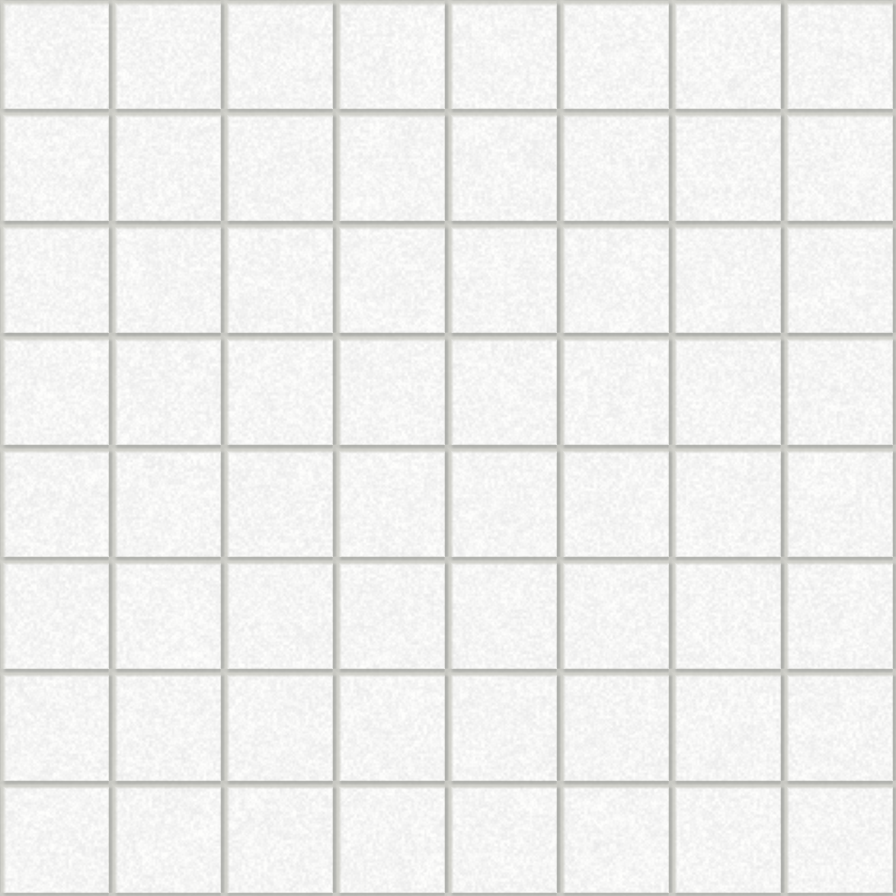
Write a WebGL 1 fragment shader that draws this texture.

```glsl
precision highp float;
// Square white ceramic tiles with fine grain and softly shadowed grey grout.

uniform vec2 u_resolution;

const float TILES = 8.0;
const float GRAIN_CELLS = 280.0;
const vec3 TILE_LIGHT = vec3(0.995, 0.995, 0.99);
const vec3 TILE_DARK = vec3(0.915, 0.915, 0.915);
const vec3 GROUT = vec3(0.82, 0.82, 0.795);
const vec3 SHADOW = vec3(0.675, 0.68, 0.665);

float hash(vec2 p) {
    vec3 q = fract(vec3(p.xyx) * 0.1031);
    q += dot(q, q.yzx + 33.33);
    return fract((q.x + q.y) * q.z);
}

float valueNoise(vec2 p) {
    vec2 cell = floor(p);
    vec2 f = fract(p);
    f = f * f * (3.0 - 2.0 * f);
    float low = mix(hash(cell), hash(cell + vec2(1.0, 0.0)), f.x);
    float high = mix(hash(cell + vec2(0.0, 1.0)), hash(cell + 1.0), f.x);
    return mix(low, high, f.y);
}

// Band with a crisp leading edge and a soft trailing edge.
float band(float d, float start, float fadeStart, float fadeEnd, float soft) {
    float lead = smoothstep(start - soft, start + soft, d);
    return lead * (1.0 - smoothstep(fadeStart, fadeEnd, d));
}

// Returns grout coverage in x and shadow strength in y for one axis.
vec2 groutLine(float position, float seed, float soft) {
    float line = floor(position + 0.5);
    float d = position - line;
    float vary = hash(vec2(line, seed));
    float extent = mix(0.062, 0.050, line / TILES) + 0.006 * (vary - 0.5);
    float cover = band(d, -0.030, 0.018, extent, soft);
    float shade = band(d, -0.030, -0.014, 0.018, soft);
    return vec2(cover, shade * mix(0.8, 1.0, vary));
}

// Fine surface grain with faint broad mottling.
float grain(vec2 uv) {
    float fine = valueNoise(uv * GRAIN_CELLS);
    float finer = valueNoise(uv * GRAIN_CELLS * 1.7 + 41.0);
    float broad = valueNoise(uv * 60.0 + 17.0);
    return 0.56 * fine + 0.32 * finer + 0.12 * broad;
}

void main() {
    vec2 uv = gl_FragCoord.xy / u_resolution;
    vec2 grid = vec2(uv.x, 1.0 - uv.y) * TILES;
    vec2 soft = max(vec2(0.008), 0.5 * TILES / u_resolution);

    // Glazed tile faces
    float speckle = clamp((grain(uv) - 0.5) * 1.25 + 0.6, 0.0, 1.0);
    vec3 color = mix(TILE_DARK, TILE_LIGHT, speckle);

    // Grout, shaded beside each tile and lighter at the crossings
    vec2 across = groutLine(grid.x, 3.0, soft.x);
    vec2 down = groutLine(grid.y, 11.0, soft.y);
    float cover = max(across.x, down.x);
    float shade = max(across.y * (1.0 - 0.7 * down.x),
                      down.y * (1.0 - 0.7 * across.x));
    vec3 joint = mix(GROUT, SHADOW, shade) + 0.02 * (speckle - 0.5);
    color = mix(color, joint, cover);

    gl_FragColor = vec4(color, 1.0);
}
```
